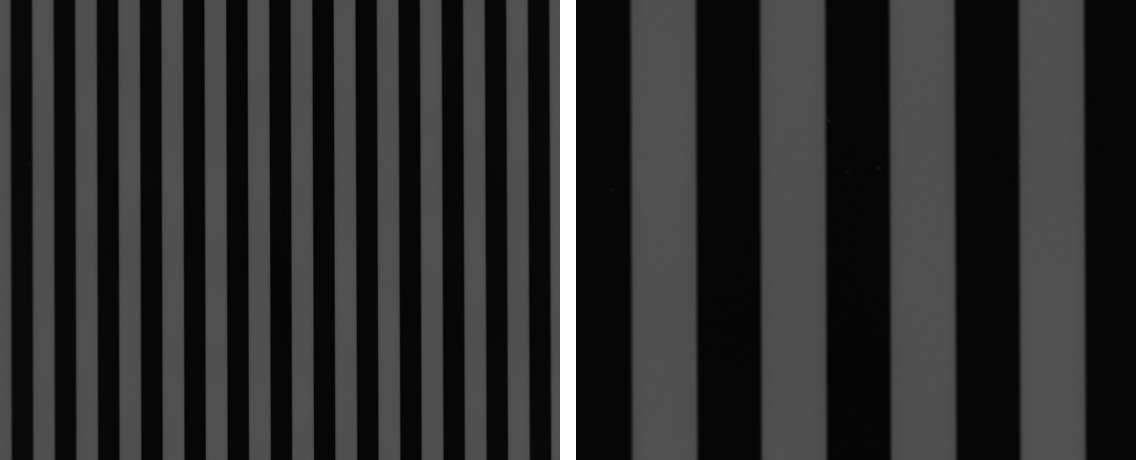
Left, the full canvas; right, a detail of the centre.
A WebGL 1 fragment shader for this pattern:

```glsl
precision highp float;
// Thirteen soft-edged black bars on dull grey, leaning slightly, with faint grain and dust.

uniform vec2 u_resolution;

// Lengths are fractions of the canvas width
#define PITCH 0.07697
#define PITCH_SPREAD 0.00012
#define FIRST_BAR 0.0402
#define LEAN 0.0022
#define BAR_HALF_WIDTH 0.0190
#define EDGE_SOFTNESS 0.0017
#define EDGE_DEFOCUS 0.0016
#define BAR_COLOUR vec3(0.022)
#define GROUND_COLOUR vec3(0.314)
#define GRAIN 0.010
#define DUST_CELL 0.042
#define DUST_GAIN 0.07

float hash(vec2 p) {
  vec3 q = fract(vec3(p.xyx) * 0.1031);
  q += dot(q, q.yzx + 33.33);
  return fract((q.x + q.y) * q.z);
}

vec2 gradient(vec2 cell) {
  float angle = 6.2832 * hash(cell);
  return vec2(cos(angle), sin(angle));
}

float gradientNoise(vec2 p) {
  vec2 i = floor(p);
  vec2 f = p - i;
  vec2 w = f * f * f * (f * (f * 6.0 - 15.0) + 10.0);
  vec2 e = vec2(1.0, 0.0);
  float low = mix(dot(gradient(i), f), dot(gradient(i + e.xy), f - e.xy), w.x);
  float high = mix(dot(gradient(i + e.yx), f - e.yx), dot(gradient(i + 1.0), f - 1.0), w.x);
  return mix(low, high, w.y);
}

// Signed distance to the nearest bar; height runs from 0 to 1
float barDistance(float x, float height) {
  float pitch = PITCH + PITCH_SPREAD * (1.0 - height);
  float offset = x - FIRST_BAR + LEAN * height;
  float index = floor(offset / pitch + 0.5);
  return abs(offset - index * pitch) - BAR_HALF_WIDTH;
}

// Sparse elongated flecks, at most one in each grid cell
float dust(vec2 p, float pixel) {
  vec2 cell = floor(p / DUST_CELL);
  vec2 centre = 0.2 + 0.6 * vec2(hash(cell + 17.0), hash(cell + 43.0));
  vec2 d = p - (cell + centre) * DUST_CELL;
  vec2 along = gradient(cell + 71.0);
  d = vec2(dot(d, along), dot(d, vec2(-along.y, along.x)) * 1.8);
  float radius = mix(0.0008, 0.0022, hash(cell + 97.0));
  float present = step(0.86, hash(cell + 5.0));
  float strength = mix(0.25, 1.0, hash(cell + 29.0));
  return present * strength * (1.0 - smoothstep(0.0, radius + pixel, length(d)));
}

void main() {
  float pixel = 1.0 / u_resolution.x;
  vec2 p = gl_FragCoord.xy * pixel;
  float height = gl_FragCoord.y / u_resolution.y;

  // Focus falls off towards the sides, more strongly on the left
  float side = 2.0 * p.x - 1.0;
  float defocus = side * side * (side < 0.0 ? 1.0 : 0.6);
  float softness = max(EDGE_SOFTNESS + EDGE_DEFOCUS * defocus, 0.7 * pixel);

  // Bars with a faint shadow spilling onto the ground
  float d = barDistance(p.x, height);
  float ground = smoothstep(-softness, softness, d);
  float shadow = 1.0 - 0.12 * exp(-max(d, 0.0) / (1.5 * softness));
  vec3 barTone = BAR_COLOUR + 0.014 * defocus;
  vec3 colour = mix(barTone, GROUND_COLOUR * shadow, ground);

  // Uneven tone, fine grain and dust
  float wear = gradientNoise(p * 7.0) + 0.6 * gradientNoise(p * 190.0);
  colour += GRAIN * wear * mix(0.3, 1.0, ground);
  colour += DUST_GAIN * dust(p, pixel) * mix(1.0, 0.4, ground);

  gl_FragColor = vec4(clamp(colour, 0.0, 1.0), 1.0);
}
```
